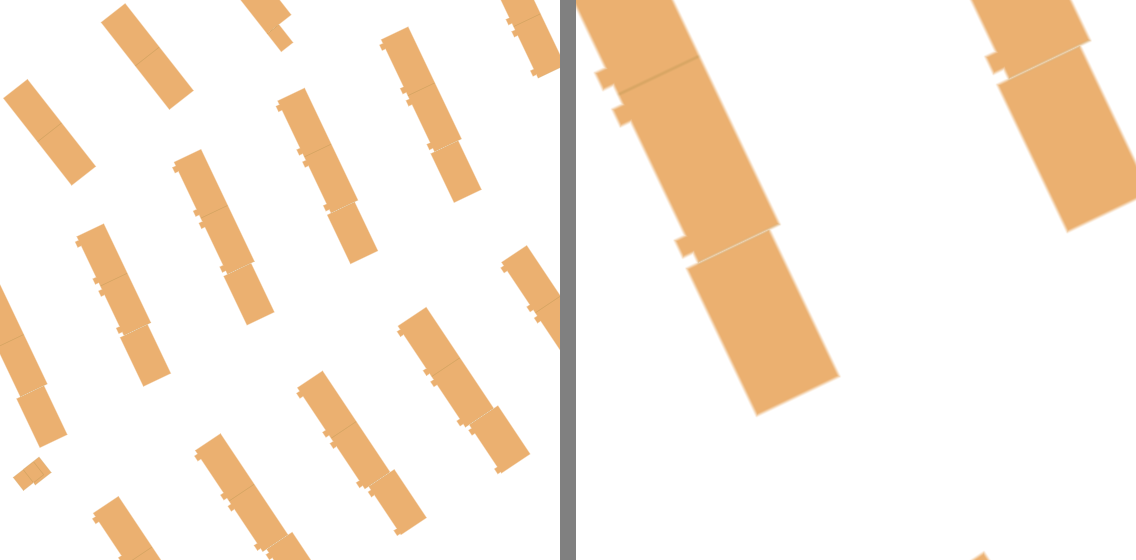
Left, the full canvas; right, a detail of the centre.
A three.js fragment shader for this pattern:

```glsl
// Plan view of ochre terrace blocks in three slanted rows on white ground.
// Each row steps along a lattice; every block is a union of box distances
// (sections, porches, annexe), with thin darker party walls drawn on top.

#define CANVAS 100.0     // plan units across the canvas
#define SOFTNESS 0.15    // half width of the edge blend, plan units
#define WALL_WIDTH 0.17  // fade distance of the party walls
#define WALL_STRENGTH 0.85
#define PORCH vec2(0.68, 0.56)
#define GROUND vec3(1.0)
#define ROOF vec3(0.92, 0.69, 0.44)
#define WALL vec3(0.84, 0.645, 0.385)

varying vec2 vUv;

float box(vec2 p, vec2 halfSize) {
  vec2 d = abs(p) - halfSize;
  return length(max(d, 0.0)) + min(max(d.x, d.y), 0.0);
}

// Local frame: y runs down the block axis, x to its right.
vec2 toBlock(vec2 p, vec2 axis) {
  return vec2(dot(p, vec2(-axis.y, axis.x)), dot(p, axis));
}

// Distances to roof (x) and party walls (y); the last wall lies at y = 0.
vec2 terrace(vec2 p, float halfWidth, float section, float tail, float shift) {
  float roof = box(p + vec2(0.0, section), vec2(halfWidth, section));
  roof = min(roof, box(p - vec2(shift, 0.5 * tail), vec2(halfWidth + 0.04, 0.5 * tail)));
  float walls = min(box(p, vec2(halfWidth, 0.0)),
                    box(p + vec2(0.0, section), vec2(halfWidth, 0.0)));
  return vec2(roof, walls);
}

// Porches along the left side, at the top and around both party walls.
float porches(vec2 p, float halfWidth, float section) {
  vec2 q = p + vec2(halfWidth, 0.0);
  float d = box(q + vec2(0.0, 2.0 * section - 1.3), PORCH);
  d = min(d, box(q + vec2(0.0, section + 1.2), PORCH));
  d = min(d, box(q + vec2(0.0, section - 1.2), PORCH));
  return min(d, box(q + vec2(0.0, 1.25), PORCH));
}

vec2 middleBlock(vec2 p, float k) {
  vec2 origin = vec2(43.03, 52.16) + k * vec2(18.49, 10.94);
  float section = k < 0.0 ? 9.8 : 11.1;
  float tail = 9.7;
  if (k > 2.5) {            // the last block has two sections only
    origin.y += 2.2;
    section = 10.2;
    tail = -2.0;
  }
  vec2 q = toBlock(p - origin, normalize(vec2(0.43, -0.903)));
  vec2 d = terrace(q, 2.68, section, tail, -0.72);
  if (k > -1.5) d.x = min(d.x, porches(q, 2.68, section));
  return d;
}

vec2 lowerBlock(vec2 p, float k) {
  vec2 origin = vec2(67.41, 14.19) + k * vec2(18.23, 11.2);
  vec2 q = toBlock(p - origin, normalize(vec2(0.555, -0.832)));
  float halfWidth = k == 1.0 ? 3.05 : 2.72;
  float section = 10.87, tail = 10.4, shift = 0.85;
  vec2 d = terrace(q, halfWidth, section, tail, shift);
  d.x = min(d.x, porches(q, halfWidth, section));
  vec2 side = q + vec2(halfWidth - shift, 0.0);
  d.x = min(d.x, box(side - vec2(0.0, 1.3), PORCH));
  d.x = min(d.x, box(side - vec2(0.0, tail - 0.8), PORCH));
  return d;
}

vec2 upperBlock(vec2 p, float k) {
  vec2 origin = vec2(8.85, 76.37) + k * vec2(17.45, 13.54);
  vec2 q = toBlock(p - origin, normalize(vec2(0.617, -0.787)));
  vec2 d = vec2(box(q, vec2(2.75, 9.9)), box(q, vec2(2.75, 0.0)));
  if (k == 2.0) {           // annexe at the foot of one block
    d.x = min(d.x, box(q - vec2(-1.4, 11.9), vec2(1.35, 2.1)));
    d.y = min(d.y, box(q - vec2(-1.4, 9.9), vec2(1.35, 0.0)));
  }
  return d;
}

// Two overlapping sheds; the smaller one shows its outline.
vec2 shed(vec2 p) {
  vec2 q = toBlock(p - vec2(6.64, 15.9), normalize(vec2(0.617, -0.787)));
  float large = box(q, vec2(1.82, 1.78));
  float small = box(q - vec2(-1.8, -0.25), vec2(2.3, 1.5));
  return vec2(min(large, small), min(abs(small), abs(large)));
}

void main() {
  vec2 p = vUv * CANVAS;
  vec2 plan = shed(p);
  for (int i = -2; i <= 3; i++) {
    float k = float(i);
    plan = min(plan, middleBlock(p, k));
    plan = min(plan, lowerBlock(p, k));
    plan = min(plan, upperBlock(p, k));
  }
  float roof = 1.0 - smoothstep(-SOFTNESS, SOFTNESS, plan.x);
  float wall = 1.0 - smoothstep(0.0, WALL_WIDTH, plan.y);
  vec3 surface = mix(ROOF, WALL, wall * WALL_STRENGTH);
  gl_FragColor = vec4(mix(GROUND, surface, roof), 1.0);
}
```
